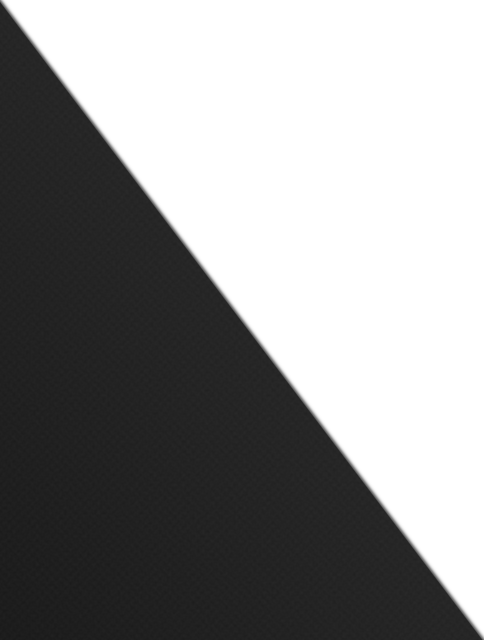
This background is drawn by a Shadertoy shader. Its source:

```glsl
// Dark woven triangle below a falling diagonal, casting a thin soft shadow on white.

const vec3 PAPER = vec3(1.0);
const vec3 CLOTH_LIGHT = vec3(0.150);
const vec3 CLOTH_DARK = vec3(0.110);
const float EDGE_LEVEL = 0.997;     // diagonal: x / width + y / height
const float WEAVE_COUNT = 96.0;     // diamonds per canvas height
const float GRAIN_COUNT = 250.0;    // grain cells per canvas height
const float SHADOW_WIDTH = 0.0042;  // in canvas heights
const float SHADOW_STRENGTH = 0.6;

vec2 hashGradient(vec2 cell) {
    vec3 h = fract(cell.xyx * vec3(0.1031, 0.1030, 0.0973));
    h += dot(h, h.yzx + 33.33);
    float angle = 6.2832 * fract((h.x + h.y) * h.z);
    return vec2(cos(angle), sin(angle));
}

float gradientNoise(vec2 p) {
    vec2 cell = floor(p);
    vec2 f = fract(p);
    vec2 w = f * f * f * (f * (f * 6.0 - 15.0) + 10.0);
    vec2 e = vec2(1.0, 0.0);
    float a = dot(hashGradient(cell), f);
    float b = dot(hashGradient(cell + e.xy), f - e.xy);
    float c = dot(hashGradient(cell + e.yx), f - e.yx);
    float d = dot(hashGradient(cell + e.xx), f - e.xx);
    return mix(mix(a, b, w.x), mix(c, d, w.x), w.y);
}

// Signed distance to the diagonal in canvas heights, positive above it
float diagonalDistance(vec2 p, float aspect, float level) {
    vec2 slope = vec2(1.0 / aspect, 1.0);
    return (dot(p, slope) - level) / length(slope);
}

// Staggered diamonds, from -1 to 1
float diamondWeave(vec2 p, float count) {
    vec2 wave = cos(6.2832 * p * count);
    return 0.5 * (wave.x + wave.y);
}

vec3 clothColor(vec2 p, float depth) {
    vec3 base = mix(CLOTH_LIGHT, CLOTH_DARK, clamp(depth / 0.6, 0.0, 1.0));
    // Rotated by 45 degrees so the threads cross diagonally
    vec2 thread = vec2(p.x + p.y, p.x - p.y) * 0.7071;
    float weave = 0.006 * diamondWeave(thread, WEAVE_COUNT);
    float grain = 0.014 * gradientNoise(p * GRAIN_COUNT);
    return base + weave + grain;
}

vec3 paperColor(float dist) {
    float fall = max(dist, 0.0) / SHADOW_WIDTH;
    return PAPER * (1.0 - SHADOW_STRENGTH * exp(-fall * fall));
}

void mainImage(out vec4 fragColor, in vec2 fragCoord) {
    vec2 p = fragCoord / iResolution.y;
    float aspect = iResolution.x / iResolution.y;
    float pixel = 1.0 / iResolution.y;

    float dist = diagonalDistance(p, aspect, EDGE_LEVEL);
    float paperMask = smoothstep(-0.75 * pixel, 0.75 * pixel, dist);

    vec3 color = mix(clothColor(p, -dist), paperColor(dist), paperMask);
    fragColor = vec4(color, 1.0);
}
```
